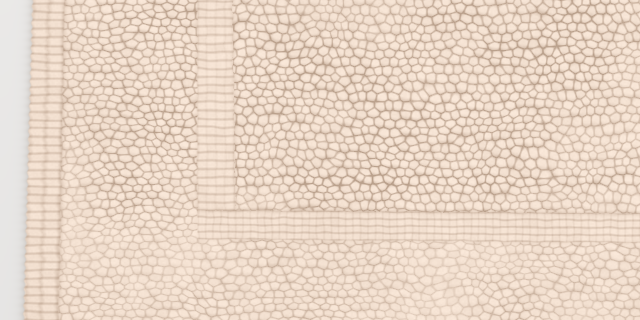
Reproduce this texture procedurally as a Shadertoy shader.

```glsl
// A cream cotton bath mat on a pale floor: fields of packed, looped pile
// framed by ribbed cords. The loops are a staggered, jittered Voronoi pattern;
// the cords are repeated grooves, and soft noise varies depth and tone.

float hash(vec2 p) {
    return fract(sin(dot(p, vec2(127.1, 311.7))) * 43758.5453);
}

float noise(vec2 p) {
    vec2 i = floor(p), f = fract(p);
    f = f * f * (3.0 - 2.0 * f);
    return mix(mix(hash(i), hash(i + vec2(1, 0)), f.x),
               mix(hash(i + vec2(0, 1)), hash(i + vec2(1, 1)), f.x), f.y);
}

// Brightness of packed loops, one per unit cell, with alternate rows staggered.
float loopPile(vec2 p, float crevice) {
    float nearest = 9.0, second = 9.0;
    vec2 toLoop = vec2(0), loopId = vec2(0);
    for (int j = -1; j <= 1; j++) {
        float row = floor(p.y) + float(j);
        float stagger = 0.5 * mod(row, 2.0);
        for (int i = -1; i <= 1; i++) {
            vec2 id = vec2(floor(p.x - stagger) + float(i), row);
            vec2 jitter = vec2(hash(id), hash(id + 37.0)) - 0.5;
            vec2 d = p - id - vec2(0.5 + stagger, 0.5) - 0.52 * jitter;
            float dist = length(d);
            if (dist < nearest) {
                second = nearest;
                nearest = dist;
                toLoop = d;
                loopId = id;
            } else {
                second = min(second, dist);
            }
        }
    }
    float gap = 1.0 - smoothstep(0.0, 0.34, second - nearest);
    float dome = smoothstep(0.3, 0.85, nearest);
    float underside = smoothstep(0.05, 0.6, -toLoop.y - 0.25 * toLoop.x);
    float tone = 0.10 * (hash(loopId + 71.0) - 0.5);
    return 0.97 + tone - crevice * (0.46 * gap + 0.3 * dome + 0.2 * underside);
}

// Brightness of ribs, with strong grooves between rows and weak ones across.
float ribs(vec2 p, float crossDepth) {
    p += 0.22 * (vec2(noise(p * 0.7), noise(p * 0.7 + 19.0)) - 0.5);
    vec2 groove = abs(fract(p) - 0.5) * 2.0;
    return 0.95 - 0.38 * smoothstep(0.45, 1.0, groove.y)
                - crossDepth * smoothstep(0.5, 1.0, groove.x)
                + 0.08 * (hash(floor(p)) - 0.5);
}

// Soft dark seam around a signed distance of zero.
float seam(float d, float width) {
    return exp(-d * d / (width * width));
}

void mainImage(out vec4 fragColor, in vec2 fragCoord) {
    vec2 uv = fragCoord / iResolution.y;
    float soft = 1.2 / iResolution.y;
    float wobble = 0.006 * (noise(uv * 38.0) - 0.5);

    // Layout: outer hem, vertical cord and horizontal cord
    float hemLeft = mix(0.074, 0.102, uv.y) + 0.004 * sin(uv.y * 242.0) * 0.5;
    float hemRight = mix(0.184, 0.201, uv.y) + wobble;
    float cordLeft = 0.617 + wobble;
    float cordRight = mix(0.742, 0.726, uv.y) + wobble;
    float level = uv.y + 0.008 * (uv.x - 0.62);
    float cordTop = 0.344 + wobble;
    float cordBottom = 0.253 + wobble;

    // Loop pile: flatter and wider on the left, rounder inside the frame
    float inside = step(cordRight, uv.x) * step(cordTop, level);
    vec2 loopSize = mix(vec2(0.0325, 0.0235), vec2(0.0305, 0.0265), inside);
    vec2 warp = vec2(noise(uv * 9.0), noise(uv * 9.0 + 50.0)) - 0.5;
    float crevice = 0.55 + 0.55 * noise(uv * 5.0 + 3.0) + 0.3 * noise(uv * 17.0);
    crevice *= mix(0.72, 1.0, smoothstep(0.2, 0.5, uv.y));
    crevice += 0.3 * seam(uv.y - 0.435, 0.025) * inside;
    float light = loopPile((uv + 0.022 * warp) / loopSize, crevice);

    // Ribbed cords and hem
    float inRows = smoothstep(-soft, soft, min(level - cordBottom, cordTop - level))
                 * smoothstep(-soft, soft, uv.x - cordLeft);
    float inColumn = smoothstep(-soft, soft, min(uv.x - cordLeft, cordRight - uv.x))
                   * step(cordTop, level);
    float inHem = 1.0 - smoothstep(-soft, soft, uv.x - hemRight);
    light = mix(light, ribs(vec2((uv.x - 0.617) / 0.029, uv.y / 0.0262), 0.10), inColumn);
    light = mix(light, ribs(vec2(uv.x / 0.023, (level - 0.253) / 0.0228), 0.14), inRows);
    light = mix(light, ribs(vec2((uv.x - hemLeft) / 0.052, uv.y / 0.026), 0.22), inHem);

    // Seams where the pile meets the cords
    float aboveCord = step(cordTop, level);
    light -= 0.22 * seam(uv.x - hemRight, 0.008);
    light -= 0.16 * aboveCord * seam(uv.x - cordRight, 0.007);
    light -= 0.12 * aboveCord * seam(uv.x - cordLeft, 0.006);
    light -= 0.24 * step(cordLeft, uv.x) * seam(level - cordTop, 0.007);
    light -= 0.10 * step(cordLeft, uv.x) * seam(level - cordBottom, 0.006);

    // Yarn colour, with fine fibre grain and broad tonal drift
    light += 0.07 * (noise(uv * 190.0) - 0.5) + 0.06 * (noise(uv * 3.0) - 0.5);
    vec3 yarn = mix(vec3(0.73, 0.63, 0.55), vec3(0.97, 0.90, 0.84), clamp(light, 0.0, 1.05));

    // Floor with a faint contact shadow beside the hem
    float fromHem = hemLeft - uv.x;
    vec3 floorColor = vec3(0.91, 0.905, 0.9) + 0.015 * (uv.y - 0.5);
    floorColor -= vec3(0.09, 0.10, 0.11) * exp(-max(fromHem, 0.0) / 0.012);

    vec3 color = mix(yarn, floorColor, smoothstep(-soft, soft, fromHem));
    fragColor = vec4(color, 1.0);
}
```
